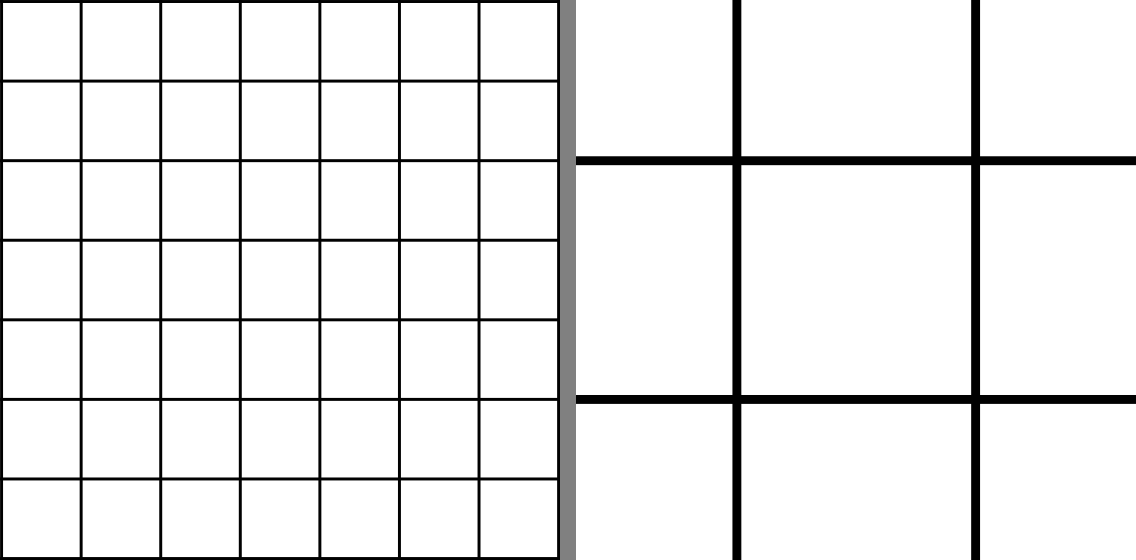
Left: the whole. Right: its middle third, enlarged.
Reproduce this pattern procedurally as a WebGL 1 fragment shader.

```glsl
precision highp float;
// Plain square grid: seven by seven white cells ruled by thin black lines.
// Each axis folds to the distance from its nearest line, and that distance
// becomes ink by measuring how much of the pixel the line covers.

#define CELLS 7.0
#define LINE_WIDTH 0.0053
#define GRID_START vec2(0.0028, 0.0026)
#define CELL_SIZE 0.1421
#define INK_COLOR vec3(0.005)
#define PAPER_COLOR vec3(1.0)

uniform vec2 u_resolution;

// Distance on each axis to the nearest of the CELLS + 1 grid lines.
vec2 lineDistance(vec2 p) {
  vec2 cell = (p - GRID_START) / CELL_SIZE;
  vec2 nearest = clamp(floor(cell + 0.5), 0.0, CELLS);
  return abs(cell - nearest) * CELL_SIZE;
}

// Share of a pixel of the given size that is covered by a line.
vec2 lineCoverage(vec2 dist, vec2 pixel) {
  return clamp((0.5 * LINE_WIDTH - dist) / pixel + 0.5, 0.0, 1.0);
}

void main() {
  vec2 pixel = 1.0 / u_resolution;
  vec2 uv = gl_FragCoord.xy * pixel;

  // Union of the vertical and horizontal lines.
  vec2 coverage = lineCoverage(lineDistance(uv), pixel);
  float ink = 1.0 - (1.0 - coverage.x) * (1.0 - coverage.y);

  gl_FragColor = vec4(mix(PAPER_COLOR, INK_COLOR, ink), 1.0);
}
```
